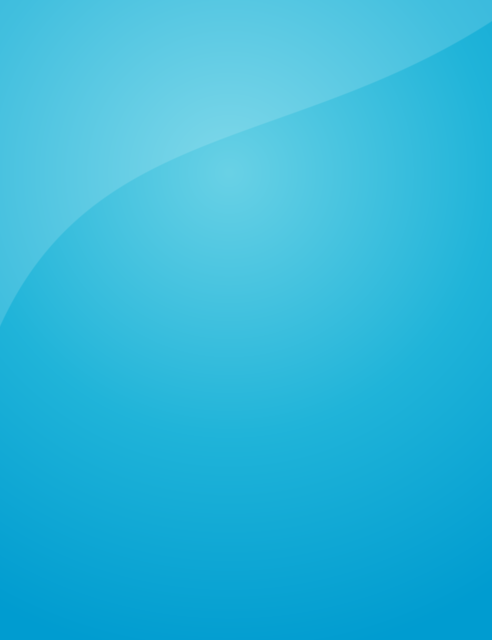
A Shadertoy shader for this background:

```glsl
// A soft blue backdrop: a round glow in the upper half fades to deep cyan,
// and a pale veil covers everything above one sweeping curve.
// The glow is a three-stop radial ramp; the curve is a cubic Bezier solved for x.

// Glow: centre as a share of the canvas, radii in canvas heights
const vec2  GLOW_CENTER = vec2(0.466, 0.730);
const float MID_RADIUS  = 0.41;
const float RIM_RADIUS  = 0.77;
const vec3  GLOW_COLOR  = vec3(0.410, 0.820, 0.900);
const vec3  MID_COLOR   = vec3(0.125, 0.705, 0.850);
const vec3  RIM_COLOR   = vec3(0.000, 0.610, 0.815);

// Veil: Bezier control points as shares of the canvas
const vec2  CURVE_START   = vec2(0.000, 0.490);
const vec2  CURVE_HANDLE1 = vec2(0.190, 0.811);
const vec2  CURVE_HANDLE2 = vec2(0.593, 0.765);
const vec2  CURVE_END     = vec2(1.000, 0.967);
const vec3  VEIL_COLOR    = vec3(1.0);
const float VEIL_OPACITY  = 0.15;
const int   SOLVER_STEPS  = 5;

vec3 radialGlow(float radius) {
    vec3 inner = mix(GLOW_COLOR, MID_COLOR, clamp(radius / MID_RADIUS, 0.0, 1.0));
    float outer = clamp((radius - MID_RADIUS) / (RIM_RADIUS - MID_RADIUS), 0.0, 1.0);
    return mix(inner, RIM_COLOR, outer);
}

// Signed distance to the curve in canvas heights, positive above it
float veilDistance(vec2 uv, float aspect) {
    // Power form of the Bezier: ((c3 t + c2) t + c1) t + start
    vec2 c1 = 3.0 * (CURVE_HANDLE1 - CURVE_START);
    vec2 c2 = 3.0 * (CURVE_HANDLE2 - CURVE_HANDLE1) - c1;
    vec2 c3 = CURVE_END - CURVE_START - c1 - c2;

    // Newton steps find the parameter whose x matches this column
    float t = uv.x;
    for (int i = 0; i < SOLVER_STEPS; i++) {
        float x = ((c3.x * t + c2.x) * t + c1.x) * t + CURVE_START.x;
        float dx = (3.0 * c3.x * t + 2.0 * c2.x) * t + c1.x;
        t -= (x - uv.x) / dx;
    }

    float curveY = ((c3.y * t + c2.y) * t + c1.y) * t + CURVE_START.y;
    vec2 tangent = (3.0 * c3 * t + 2.0 * c2) * t + c1;
    float slope = tangent.y / (tangent.x * aspect);
    return (uv.y - curveY) / sqrt(1.0 + slope * slope);
}

void mainImage(out vec4 fragColor, in vec2 fragCoord) {
    vec2 uv = fragCoord / iResolution.xy;
    float aspect = iResolution.x / iResolution.y;
    float pixel = 1.0 / iResolution.y;

    // Radial glow
    vec2 toCenter = (uv - GLOW_CENTER) * vec2(aspect, 1.0);
    vec3 color = radialGlow(length(toCenter));

    // Translucent veil with a smoothed edge
    float veil = smoothstep(-pixel, pixel, veilDistance(uv, aspect));
    color = mix(color, VEIL_COLOR, VEIL_OPACITY * veil);

    fragColor = vec4(color, 1.0);
}
```
